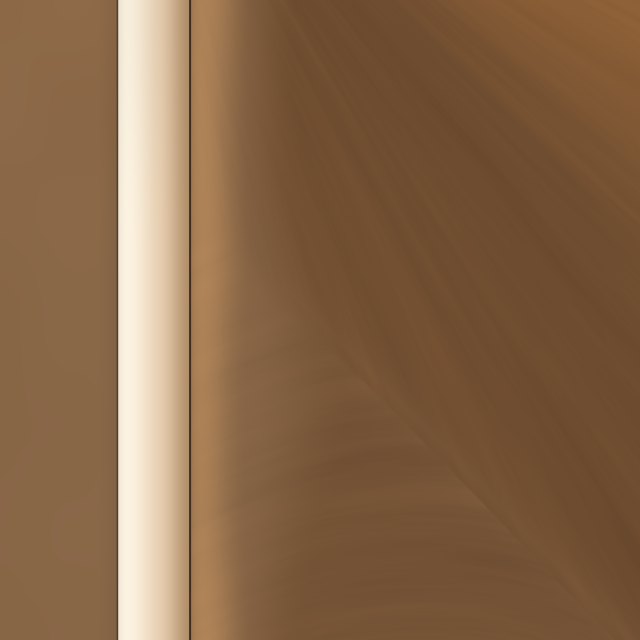
Give the GLSL for this texture, as a WebGL 1 fragment shader.

```glsl
precision highp float;
// A pale rounded upright between a plain brown wall and a veneered wood panel.
// The panel joins two grains, a radial fan and shallow arches, along a diagonal
// seam; a warm glow falls off across it from the upright.

uniform vec2 u_resolution;

// Layout, in canvas units
const float POST_LEFT = 0.1845;
const float POST_RIGHT = 0.2970;
const float GAP_WIDTH = 0.0016;
const float SEAM_SUM = 0.972;
const vec2 FAN_CENTER = vec2(0.22, 1.38);
const float ARCH_PEAK = 0.66;
const float ARCH_BEND = 0.80;

// Colours
const vec3 WALL = vec3(0.535, 0.405, 0.280);
const vec3 POST_LIGHT = vec3(0.990, 0.950, 0.880);
const vec3 POST_MID = vec3(0.890, 0.785, 0.660);
const vec3 POST_SHADE = vec3(0.690, 0.550, 0.400);
const vec3 GAP = vec3(0.200, 0.145, 0.110);
const vec3 WOOD = vec3(0.438, 0.303, 0.188);
const vec3 WOOD_ARCH = vec3(0.462, 0.328, 0.212);
const vec3 HAZE = vec3(0.545, 0.410, 0.285);
const vec3 GLOW = vec3(0.700, 0.525, 0.350);
const vec3 CORNER = vec3(0.110, 0.070, 0.025);

float hash(vec2 p) {
  return fract(sin(dot(p, vec2(127.1, 311.7))) * 43758.545);
}

float noise(vec2 p) {
  vec2 i = floor(p);
  vec2 f = fract(p);
  f = f * f * (3.0 - 2.0 * f);
  float low = mix(hash(i), hash(i + vec2(1.0, 0.0)), f.x);
  float high = mix(hash(i + vec2(0.0, 1.0)), hash(i + vec2(1.0, 1.0)), f.x);
  return mix(low, high, f.y);
}

// Streaks: x runs across the grain, y along it. Centred on zero.
float grain(vec2 g) {
  float sum = 0.0;
  float weight = 0.42;
  float across = 13.0;
  float along = 0.8;
  for (int i = 0; i < 4; i++) {
    sum += weight * (noise(vec2(g.x * across, g.y * along) + float(i) * 17.3) - 0.5);
    across *= 2.6;
    along *= 2.3;
    weight *= 0.66;
  }
  return sum;
}

vec3 wallColor(vec2 uv) {
  float mottling = noise(uv * vec2(9.0, 6.0)) - 0.5;
  vec3 color = WALL + 0.012 * mottling;
  color += vec3(0.015, 0.004, -0.002) * smoothstep(0.5, 1.0, uv.y);
  return color * (1.0 - 0.05 * smoothstep(0.15, POST_LEFT, uv.x));
}

vec3 postColor(vec2 uv) {
  float t = (uv.x - POST_LEFT) / (POST_RIGHT - POST_LEFT);
  vec3 color = mix(POST_LIGHT, POST_MID, smoothstep(0.12, 0.72, t));
  color = mix(color, POST_SHADE, smoothstep(0.58, 1.04, t));
  color *= 1.0 - 0.04 * (1.0 - smoothstep(0.0, 0.12, t));
  return color * (1.0 - 0.02 * smoothstep(0.6, 1.0, uv.y));
}

vec3 panelColor(vec2 uv, float px) {
  // Fan grain above the seam
  vec2 ray = uv - FAN_CENTER;
  float angle = atan(ray.x, -ray.y);
  float fanGrain = grain(vec2(angle, length(ray)));
  vec3 fan = WOOD * (1.0 + 0.19 * fanGrain);
  fan += CORNER * smoothstep(0.78, 1.08, angle);

  // Arched grain below the seam
  float bend = uv.x - ARCH_PEAK;
  float archGrain = grain(vec2(uv.y + ARCH_BEND * bend * bend, uv.x * 1.3 + 5.0));
  vec3 arch = WOOD_ARCH * (1.0 + 0.17 * archGrain);

  // Diagonal joint, softest near the upright
  float seam = uv.x + uv.y - SEAM_SUM + 0.012 * smoothstep(0.6, 1.0, uv.x);
  float soft = px + 0.035 * (1.0 - smoothstep(0.36, 0.62, uv.x));
  vec3 color = mix(arch, fan, smoothstep(-soft, soft, seam));
  color += 0.024 * exp(-abs(seam - 0.025) * 28.0) * smoothstep(0.3, 0.6, uv.x);

  // Broad haze, then the narrower warm glow
  float d = uv.x - POST_RIGHT;
  float bulge = exp(-pow((uv.y - 0.38) / 0.24, 2.0));
  float reach = 0.125 + 0.065 * bulge;
  float streak = mix(archGrain, fanGrain, smoothstep(-0.04, 0.04, seam));
  float haze = 1.0 - smoothstep(0.35 * reach, 1.35 * reach, d + 0.02 * streak);
  color = mix(color, HAZE * (1.0 + 0.10 * streak), haze * 0.88);
  float ripple = 0.012 * (noise(vec2(uv.y * 5.0, 3.0)) - 0.5);
  float glow = 1.0 - smoothstep(0.012, 0.092, d + ripple);
  color = mix(color, GLOW * (1.0 + 0.07 * streak), glow * 0.94);

  // Contact shade beside the gap
  return color * (1.0 - 0.14 * exp(-max(d, 0.0) / 0.007));
}

void main() {
  vec2 uv = gl_FragCoord.xy / u_resolution;
  float px = 1.0 / min(u_resolution.x, u_resolution.y);
  float aa = 0.6 * px;

  vec3 color = mix(wallColor(uv), postColor(uv), smoothstep(-aa, aa, uv.x - POST_LEFT));
  color = mix(color, panelColor(uv, px), smoothstep(-aa, aa, uv.x - POST_RIGHT));

  // Dark joints on both sides of the upright
  float rightGap = 1.0 - smoothstep(GAP_WIDTH - aa, GAP_WIDTH + aa, abs(uv.x - POST_RIGHT));
  float leftGap = 1.0 - smoothstep(0.0, GAP_WIDTH + aa, abs(uv.x - POST_LEFT + 0.001));
  color = mix(color, GAP, max(0.88 * rightGap, 0.6 * leftGap));

  gl_FragColor = vec4(color, 1.0);
}
```
